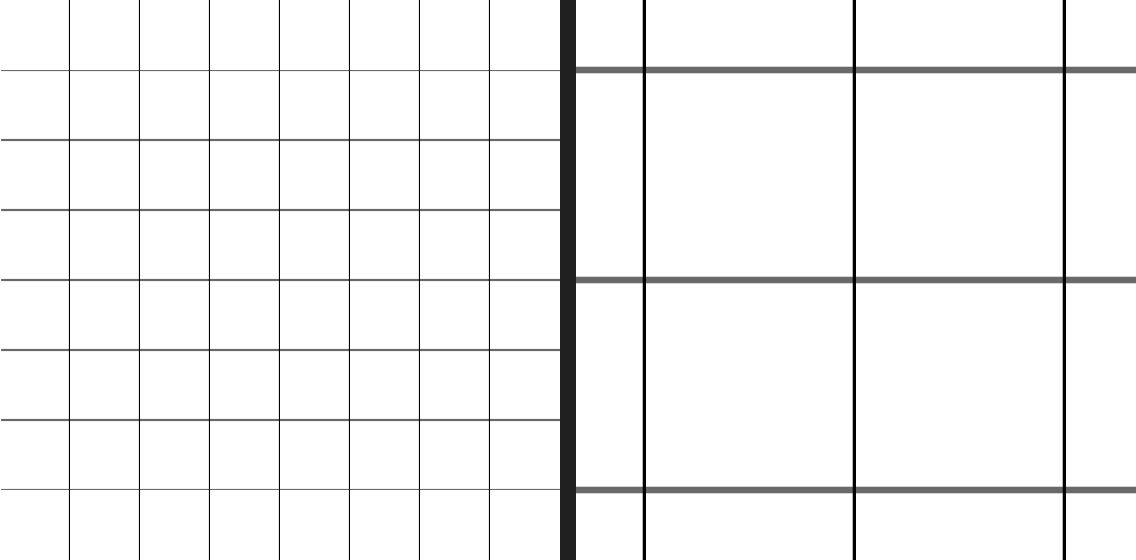
Left, the full canvas; right, a detail of the centre.
Write a WebGL 1 fragment shader that draws this pattern.

```glsl
precision highp float;

uniform vec2 u_resolution;

#define CELLS 8.0
#define UNIT (1.0 / 512.0)
#define COLUMN_WIDTH (1.0 * UNIT)
#define ROW_WIDTH (2.0 * UNIT)
#define OUTER_ROW_WIDTH (1.0 * UNIT)
#define LINE_SHIFT (0.5 * UNIT)
#define ROW_START (1.0 * UNIT)
#define PAPER_COLOR vec3(1.0)
#define ROW_COLOR vec3(0.41)
#define COLUMN_COLOR vec3(0.0)

// Index of the nearest grid line, limited to the interior lines
float nearestLine(float position) {
  return clamp(floor(position * CELLS + 0.5), 1.0, CELLS - 1.0);
}

// Antialiased coverage of a line at a signed distance from its centre
float lineCoverage(float distanceToCentre, float width, float pixel) {
  return clamp((0.5 * width - abs(distanceToCentre)) / pixel + 0.5, 0.0, 1.0);
}

float columnMask(float x, float pixel) {
  float centre = nearestLine(x) / CELLS - LINE_SHIFT;
  return lineCoverage(x - centre, COLUMN_WIDTH, pixel);
}

// The first and last rows are thinner and sit slightly inward
float rowMask(vec2 uv, vec2 pixel) {
  float row = nearestLine(uv.y);
  float fromMiddle = row - 0.5 * CELLS;
  float outer = step(0.5 * CELLS - 1.5, abs(fromMiddle));
  float centre = row / CELLS - outer * sign(fromMiddle) * LINE_SHIFT;
  float width = mix(ROW_WIDTH, OUTER_ROW_WIDTH, outer);
  float started = clamp((uv.x - ROW_START) / pixel.x + 0.5, 0.0, 1.0);
  return started * lineCoverage(uv.y - centre, width, pixel.y);
}

void main() {
  vec2 pixel = 1.0 / u_resolution;
  vec2 uv = gl_FragCoord.xy * pixel;

  // Dark columns lie over the grey rows
  vec3 color = mix(PAPER_COLOR, ROW_COLOR, rowMask(uv, pixel));
  color = mix(color, COLUMN_COLOR, columnMask(uv.x, pixel.x));
  gl_FragColor = vec4(color, 1.0);
}
```
